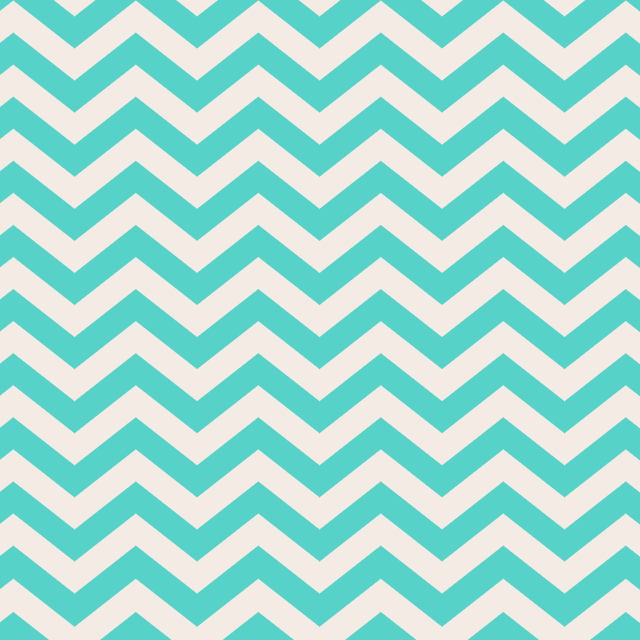
A Shadertoy shader for this pattern:

```glsl
// Horizontal turquoise chevron stripes on a warm cream ground.
#define PERIOD_X 0.1914      // width of one zigzag
#define PERIOD_Y 0.1002      // height of one stripe pair
#define PEAK_X 0.0208        // first peak, from the left
#define PEAK_DEPTH 0.0508    // first stripe top at a peak, from the top
#define ZIGZAG_HEIGHT 0.0751 // peak to valley
#define STRIPE_SHARE 0.5     // turquoise part of a stripe pair
#define LAST_ROW 8.0         // rows below this are slightly taller
#define LAST_SHRINK 0.034    // amount the phase slows in those rows
#define TURQUOISE vec3(0.343, 0.825, 0.785)
#define CREAM vec3(0.957, 0.922, 0.894)

// Drop of the zigzag below its peaks.
float zigzagDrop(float x) {
    float toPeak = abs(fract((x - PEAK_X) / PERIOD_X + 0.5) - 0.5);
    return 2.0 * toPeak * ZIGZAG_HEIGHT;
}

// Signed distance to the nearest stripe edge, negative inside a stripe.
float stripeDistance(vec2 p) {
    float row = (1.0 - p.y - PEAK_DEPTH - zigzagDrop(p.x)) / PERIOD_Y;
    row -= LAST_SHRINK * max(row - LAST_ROW, 0.0);
    float toCentre = abs(fract(row - 0.5 * STRIPE_SHARE + 0.5) - 0.5);
    float slope = 2.0 * ZIGZAG_HEIGHT / PERIOD_X;
    return (toCentre - 0.5 * STRIPE_SHARE) * PERIOD_Y / length(vec2(1.0, slope));
}

void mainImage(out vec4 fragColor, in vec2 fragCoord) {
    vec2 p = fragCoord / iResolution.y;

    // One-pixel edge coverage
    float stripe = clamp(0.5 - stripeDistance(p) * iResolution.y, 0.0, 1.0);
    fragColor = vec4(mix(CREAM, TURQUOISE, stripe), 1.0);
}
```
